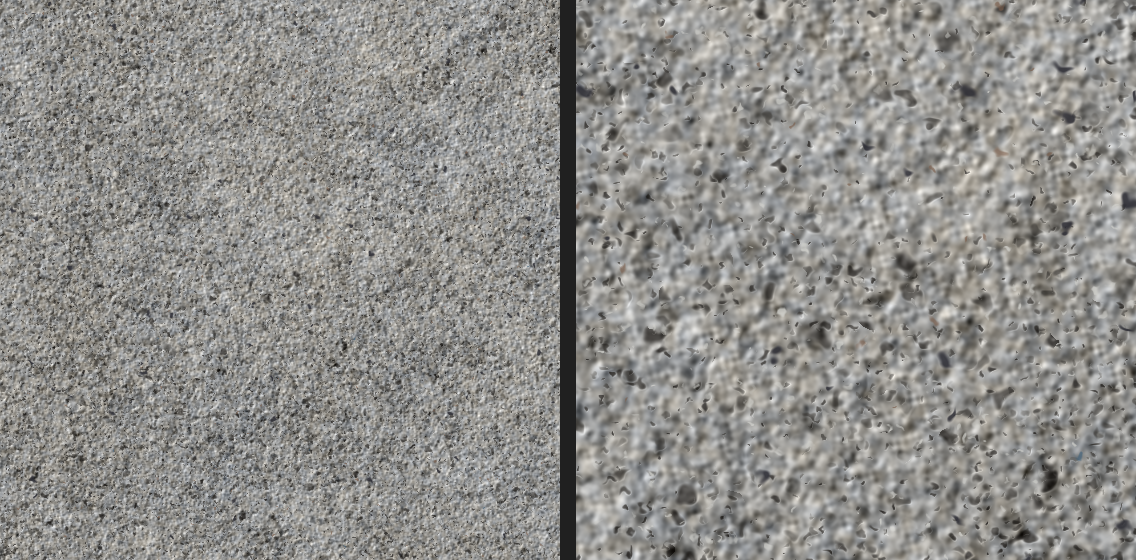
Left, the full canvas; right, a detail of the centre.
Reproduce this texture procedurally as a three.js fragment shader.

```glsl
// Weathered concrete: a pale grey, finely gritty surface lit from the upper left.
// Layered value noise gives stains, hollows and relief; jittered cells scatter
// soft dark pits, pale crumbs and a few tinted mineral chips.

varying vec2 vUv;

float hash(vec2 p) {
  return fract(sin(dot(p, vec2(127.1, 311.7))) * 43758.5453);
}

vec2 hash2(vec2 p) {
  return vec2(hash(p), hash(p + 57.3));
}

float noise(vec2 p) {
  vec2 i = floor(p);
  vec2 f = fract(p);
  f = f * f * (3.0 - 2.0 * f);
  return mix(mix(hash(i), hash(i + vec2(1.0, 0.0)), f.x),
             mix(hash(i + vec2(0.0, 1.0)), hash(i + vec2(1.0, 1.0)), f.x), f.y);
}

// Turns each octave so the noise lattice does not show.
vec2 turn(vec2 p, float angle) {
  float c = cos(angle);
  float s = sin(angle);
  return vec2(c * p.x - s * p.y, s * p.x + c * p.y);
}

float fbm(vec2 p) {
  float sum = 0.0;
  float amplitude = 0.5;
  for (int i = 0; i < 4; i++) {
    sum += amplitude * noise(p);
    p = turn(p, 0.9) * 2.03 + 11.7;
    amplitude *= 0.5;
  }
  return sum;
}

// Height of the gritty surface, from lumps down to sand grains.
float grit(vec2 p) {
  return 0.40 * noise(turn(p, 0.5) * 95.0)
       + 0.40 * noise(turn(p, 1.2) * 180.0 + 31.0)
       + 0.28 * noise(turn(p, 2.1) * 310.0 + 67.0);
}

// Ragged spots in jittered cells: x = coverage, y = lit rim, z = random id.
vec3 spots(vec2 p, float scale, float density, float seed) {
  vec2 q = p * scale;
  q += 0.45 * (vec2(noise(q * 3.1 + seed), noise(q * 3.1 + seed + 40.0)) - 0.5);
  vec2 cell = floor(q);
  vec3 result = vec3(0.0);
  for (int y = -1; y <= 1; y++) {
    for (int x = -1; x <= 1; x++) {
      vec2 id = cell + vec2(float(x), float(y));
      vec2 key = id + seed;
      float present = step(hash(key + 3.1), density);
      vec2 offset = q - id - 0.15 - 0.7 * hash2(key);
      vec2 local = turn(offset, 6.283 * hash(key + 8.4));
      local.y *= 1.0 + 0.9 * hash(key + 5.7);
      float size = hash(key + 1.9);
      float d = length(local) / mix(0.16, 0.40, size * size);
      float cover = present * (1.0 - smoothstep(0.35, 1.2, d));
      float rim = present * smoothstep(0.7, 1.05, d) * (1.0 - smoothstep(1.05, 1.6, d));
      rim *= smoothstep(0.1, 0.9, dot(normalize(offset + 0.0001), vec2(0.7, -0.7)));
      if (cover > result.x) result.xz = vec2(cover, hash(key + 12.6));
      result.y = max(result.y, rim);
    }
  }
  return result;
}

void main() {
  vec2 p = vUv;
  float stain = fbm(p * 5.0 + 3.0) - 0.47;
  float mottle = fbm(p * 26.0 + 19.0) - 0.47;

  // Base tone, directional relief and sand-sized speckle.
  vec2 toLight = vec2(-0.0013, 0.0010);
  float relief = grit(p - toLight) - grit(p + toLight);
  float tone = 0.602 + 0.09 * stain + 0.17 * mottle + 0.62 * relief;
  tone += 0.17 * (noise(turn(p, 0.8) * 260.0) - 0.5);

  // Low spots between the grains fall into shade.
  float hollow = 0.6 * noise(turn(p, 2.6) * 105.0 + 5.0) + 0.4 * noise(turn(p, 0.3) * 210.0);
  tone -= 0.17 * (1.0 - smoothstep(0.18, 0.46, hollow));

  // Slight warm and cool drifts, broad and per grain.
  float warmth = 0.035 * (fbm(p * 7.0 + 51.0) - 0.47)
               + 0.045 * (noise(turn(p, 1.7) * 150.0 + 9.0) - 0.5);
  vec3 color = vec3(tone) + vec3(0.004, 0.002, -0.008) + warmth * vec3(0.8, 0.1, -1.0);

  // Pits in three sizes, crowded where the surface is stained.
  float scale = 48.0;
  for (int i = 0; i < 3; i++) {
    float density = clamp(0.40 - 0.8 * stain - 0.8 * mottle, 0.08, 0.8);
    vec3 pit = spots(p, scale, density, 17.0 + scale);
    vec3 pitColor = mix(vec3(0.23, 0.22, 0.21), vec3(0.37, 0.36, 0.34), pit.z);
    pitColor += 0.5 * (tone - 0.59);
    color = mix(color, pitColor, pit.x * mix(0.95, 0.45, pit.z));
    color += 0.09 * pit.y;
    scale *= 1.7;
  }

  // Pale crumbs standing proud of the surface.
  vec3 crumb = spots(p, 120.0, 0.18, 211.0);
  color = mix(color, vec3(0.83, 0.83, 0.81), crumb.x * mix(0.25, 0.8, crumb.z));

  // Sparse dark slate chips, and rarer rust or blue grains.
  vec3 slate = spots(p, 58.0, 0.045, 307.0);
  color = mix(color, vec3(0.17, 0.17, 0.20), 0.85 * slate.x);
  vec3 mineral = spots(p, 100.0, 0.02, 401.0);
  vec3 mineralColor = mix(vec3(0.48, 0.37, 0.30), vec3(0.25, 0.38, 0.48), step(0.88, mineral.z));
  color = mix(color, mineralColor, 0.65 * mineral.x);

  gl_FragColor = vec4(clamp(color, 0.0, 1.0), 1.0);
}
```
